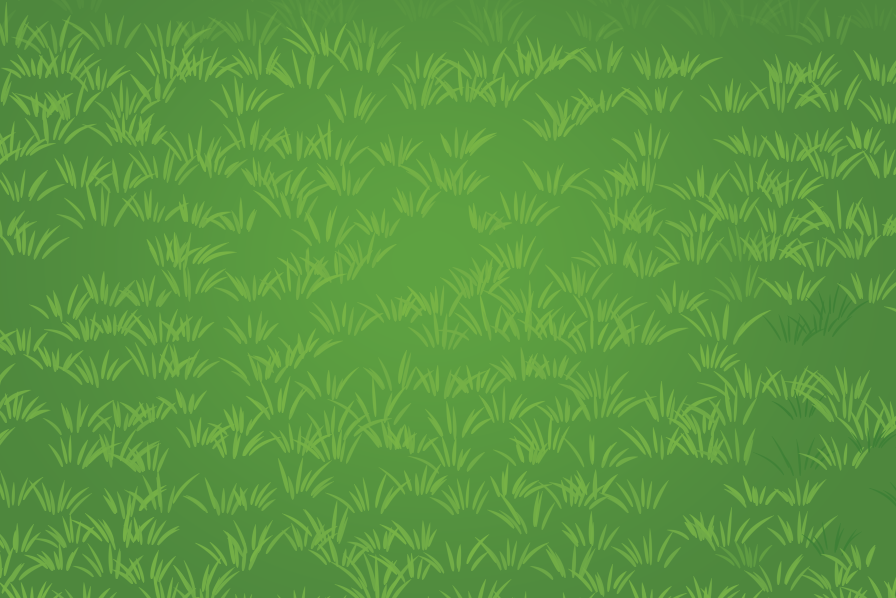
This texture is drawn by a Shadertoy shader. Its source:

```glsl
#define CELL vec2(0.075, 0.065)
#define BLADES 7
#define BLADE_LENGTH 0.055
#define BLADE_HALF_WIDTH 0.0041
#define TUFT_SPREAD 0.027
#define BARE_SHARE 0.13
#define GLOW_RADIUS 0.78
#define SHADE_GREEN vec3(0.305, 0.530, 0.240)
#define GLOW_GREEN vec3(0.370, 0.635, 0.255)
#define BLADE_COOL vec3(0.435, 0.665, 0.280)
#define BLADE_WARM vec3(0.480, 0.715, 0.270)
#define DEEP_GREEN vec3(0.240, 0.500, 0.210)

float hash(vec2 p) {
    return fract(sin(dot(p, vec2(127.1, 311.7))) * 43758.5453);
}

vec2 hash2(vec2 p) {
    return vec2(hash(p), hash(p + 37.3));
}

// Coverage of a curved blade, rooted at the origin and tapered at both ends
float blade(vec2 p, float lean, float bend, float len, float halfWidth, float pixel) {
    float c = cos(lean), s = sin(lean);
    vec2 q = vec2(c * p.x - s * p.y, s * p.x + c * p.y);
    float t = q.y / len;
    if (t <= 0.0 || t >= 1.0) return 0.0;
    float slope = 2.0 * bend * t;
    float d = abs(q.x - bend * t * t * len) / sqrt(1.0 + slope * slope);
    float taper = 1.75 * pow(t, 0.45) * pow(1.0 - t, 0.75);
    return smoothstep(0.7 * pixel, -0.7 * pixel, d - halfWidth * taper);
}

// Paints the fan of blades that belongs to one grid cell
vec3 paintTuft(vec3 color, vec2 p, vec2 cell, float aspect, float glow, float pixel) {
    if (hash(cell + 5.7) < BARE_SHARE) return color;
    vec2 root = (cell + 0.1 + 0.8 * hash2(cell)) * CELL;
    float side = (hash(cell + 11.9) - 0.5) * 0.7;
    float size = mix(0.75, 1.12, hash(cell + 23.1));

    // Faint tufts along the top and some deep ones at the lower right
    float opacity = mix(0.85, 1.0, hash(cell + 3.3));
    opacity *= mix(1.0, 0.15, smoothstep(0.90, 0.95, root.y));
    float deep = step(0.72, hash(cell + 61.7))
        * smoothstep(0.80, 0.90, root.x / aspect) * step(root.y, 0.65);

    for (int i = 0; i < BLADES; i++) {
        vec2 id = cell * 1.37 + float(i) * 7.13;
        vec2 r = hash2(id);
        float fan = (float(i) + r.x) / float(BLADES) * 2.0 - 1.0;
        vec2 foot = root + vec2(fan * TUFT_SPREAD, (r.y - 0.5) * 0.016) * size;
        float lean = fan * 0.55 + side * 0.6;
        float bend = fan * 0.35 + side * 0.4 + (r.y - 0.5) * 0.25;
        float len = BLADE_LENGTH * size * mix(0.65, 1.15, hash(id + 2.9));
        float width = BLADE_HALF_WIDTH * mix(0.75, 1.1, r.x) * mix(1.0, 0.6, deep);
        float cover = blade(p - foot, lean, bend, len, width, pixel);
        vec3 tint = mix(BLADE_COOL, BLADE_WARM, 0.65 * r.y + 0.35 * glow);
        tint = mix(tint, DEEP_GREEN, deep);
        color = mix(color, tint, cover * opacity);
    }
    return color;
}

void mainImage(out vec4 fragColor, in vec2 fragCoord) {
    float pixel = 1.0 / iResolution.y;
    float aspect = iResolution.x * pixel;
    vec2 p = fragCoord * pixel;

    // Lawn with a soft glow near the middle
    vec2 fromGlow = (p - vec2(0.48 * aspect, 0.56)) * vec2(0.9, 1.05);
    float glow = smoothstep(GLOW_RADIUS, 0.0, length(fromGlow));
    vec3 color = mix(SHADE_GREEN, GLOW_GREEN, glow);

    // Tufts from back to front
    vec2 home = floor(p / CELL);
    for (int y = 1; y >= -2; y--) {
        for (int x = -1; x <= 1; x++) {
            vec2 cell = home + vec2(x, y);
            color = paintTuft(color, p, cell, aspect, glow, pixel);
        }
    }
    fragColor = vec4(color, 1.0);
}
```
